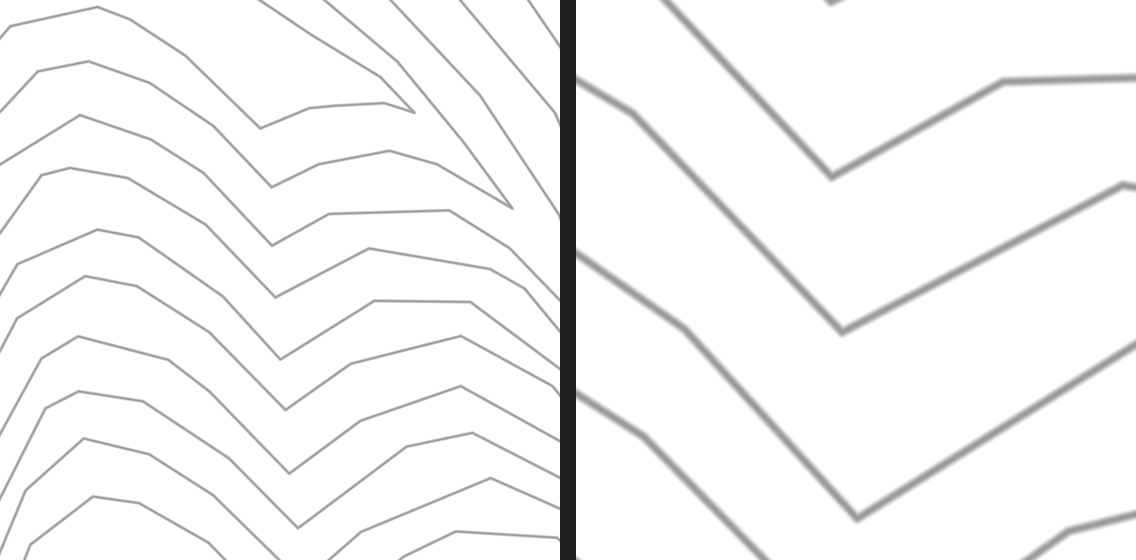
Left, the full canvas; right, a detail of the centre.
This pattern is drawn by a Shadertoy shader. Its source:

```glsl
// Thin grey contour polylines: two arches per row, folding back at the upper right.

float hash(vec2 p) {
    vec3 q = fract(p.xyx * 0.1031);
    q += dot(q, q.yzx + 33.33);
    return fract((q.x + q.y) * q.z);
}

// Height of one row: left arch, sharp valley, right arch
float ridgeHeight(float x, vec2 valley, float row) {
    if (x < valley.x) {
        float crest = 0.13 + 0.004 * row;
        float drop = 0.223 + 0.004 * row;
        float d = x - crest;
        float fall = d < 0.0 ? (3.5 + 0.4 * row) * d * d
                             : drop * pow(d / (valley.x - crest), 1.8);
        return valley.y + drop - fall;
    }
    float crest = 0.63 + 0.03 * row;
    float rise = 0.045 + 0.018 * row;
    float d = x - crest;
    float fall = d < 0.0 ? rise * pow(-d / (crest - valley.x), 1.8)
                         : (1.4 + 0.15 * row) * d * d;
    return valley.y + rise - fall;
}

// Vertex k of a row: 0-5 left arch, 5-9 right arch, 9-12 way back to the top
vec2 contourVertex(float k, float row) {
    vec2 valley = vec2(0.471 + 0.008 * row, 0.772 - 0.102 * row);
    valley += 0.014 * (vec2(hash(vec2(row, 71.0)), hash(vec2(row, 83.0))) - 0.5);
    float tipX = min(0.74 + 0.175 * row, 1.15);
    vec2 jitter = vec2(hash(vec2(k, row + 17.0)), hash(vec2(k + 31.0, row))) - 0.5;

    if (k > 9.5) {
        vec2 tip = vec2(tipX, ridgeHeight(tipX, valley, row));
        vec2 bend = vec2(0.67 + 0.155 * row, 0.865 - 0.055 * row);
        vec2 top = vec2(0.404 + 0.128 * row, 1.04);
        float t = (k - 9.0) / 3.0;
        vec2 p = mix(mix(tip, bend, t), mix(bend, top, t), t);
        return p + (k < 11.5 ? 0.02 * jitter : vec2(0));
    }

    // Keep the valley and the tip sharp, shift the other vertices
    float shift = (k == 0.0 || k == 5.0 || k == 9.0) ? 0.0 : 0.7 * jitter.x;
    float x = k < 5.0 ? mix(-0.08, valley.x, (k + shift) / 5.0)
                      : mix(valley.x, tipX, (k - 5.0 + shift) / 4.0);
    float y = ridgeHeight(x, valley, row);
    return vec2(x, y + (shift == 0.0 ? 0.0 : 0.01 * jitter.y));
}

float segmentDistance(vec2 p, vec2 a, vec2 b) {
    vec2 pa = p - a, ba = b - a;
    return length(pa - ba * clamp(dot(pa, ba) / dot(ba, ba), 0.0, 1.0));
}

void mainImage(out vec4 fragColor, in vec2 fragCoord) {
    vec2 uv = fragCoord / iResolution.y;

    // Nearest line over all rows
    float dist = 1.0;
    for (float row = 0.0; row < 10.0; row++) {
        vec2 from = contourVertex(0.0, row);
        for (float k = 1.0; k < 13.0; k++) {
            vec2 to = contourVertex(k, row);
            dist = min(dist, segmentDistance(uv, from, to));
            from = to;
        }
    }

    // Soft-edged stroke on white
    float halfWidth = 0.0023;
    float softness = max(0.0021, 0.7 / iResolution.y);
    float ink = 1.0 - smoothstep(halfWidth - softness, halfWidth + softness, dist);
    fragColor = vec4(mix(vec3(1.0), vec3(0.605), ink), 1.0);
}
```
